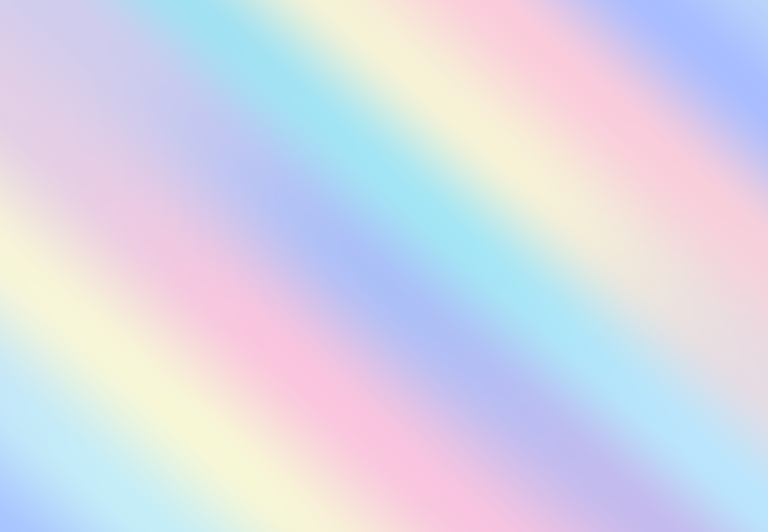
Give the GLSL for this background, as a WebGL 2 fragment shader.

```glsl
#version 300 es
precision highp float;
// Soft pastel rainbow: wide diagonal bands that fall to the right and shift in hue along their length.

#define BANDS 10
#define SLANT 1.13        // horizontal run of a band per unit of height
#define LENGTH 2.449      // corner to corner distance along the bands
#define HEAD_END 0.1      // where the upper left tint starts to fade
#define CORE_AT 0.5       // where the middle tint is pure
#define TAIL_START 0.9    // where the lower right tint is reached

uniform vec2 u_resolution;
out vec4 outColor;

// Band centres, measured across the stripes in canvas heights
const float CENTRE[BANDS] = float[BANDS](
  -1.13, -0.83, -0.545, -0.22, 0.12, 0.355, 0.615, 0.92, 1.22, 1.46);

// Band tints at the upper left, the middle and the lower right
const vec3 HEAD[BANDS] = vec3[BANDS](
  vec3(0.67, 0.78, 1.00), vec3(0.77, 0.89, 0.98),
  vec3(0.97, 0.96, 0.85), vec3(0.89, 0.81, 0.90),
  vec3(0.81, 0.80, 0.93), vec3(0.63, 0.88, 0.95),
  vec3(0.96, 0.95, 0.84), vec3(0.98, 0.80, 0.86),
  vec3(0.67, 0.74, 0.99), vec3(0.73, 0.83, 0.98));

const vec3 CORE[BANDS] = vec3[BANDS](
  vec3(0.66, 0.77, 1.00), vec3(0.77, 0.93, 0.97),
  vec3(0.97, 0.97, 0.84), vec3(0.98, 0.77, 0.87),
  vec3(0.67, 0.75, 0.97), vec3(0.64, 0.90, 0.96),
  vec3(0.97, 0.95, 0.84), vec3(0.98, 0.80, 0.86),
  vec3(0.66, 0.74, 1.00), vec3(0.73, 0.83, 0.98));

const vec3 TAIL[BANDS] = vec3[BANDS](
  vec3(0.66, 0.77, 1.00), vec3(0.77, 0.93, 0.97),
  vec3(0.97, 0.93, 0.85), vec3(0.97, 0.77, 0.88),
  vec3(0.77, 0.73, 0.93), vec3(0.73, 0.90, 0.99),
  vec3(0.90, 0.86, 0.89), vec3(0.96, 0.82, 0.86),
  vec3(0.66, 0.74, 1.00), vec3(0.73, 0.83, 0.98));

// Tint of one band at a position along its length
vec3 bandTint(int band, float along) {
  vec3 upper = mix(HEAD[band], CORE[band], smoothstep(HEAD_END, CORE_AT, along));
  return mix(upper, TAIL[band], smoothstep(CORE_AT, TAIL_START, along));
}

void main() {
  vec2 p = gl_FragCoord.xy / u_resolution.y;
  float drop = 1.0 - p.y;
  float across = p.x - SLANT * drop;
  float along = (p.x + drop) / LENGTH;

  // Blend each band smoothly into the next
  vec3 color = bandTint(0, along);
  for (int i = 1; i < BANDS; i++) {
    float blend = smoothstep(CENTRE[i - 1], CENTRE[i], across);
    color = mix(color, bandTint(i, along), blend);
  }
  outColor = vec4(color, 1.0);
}
```
